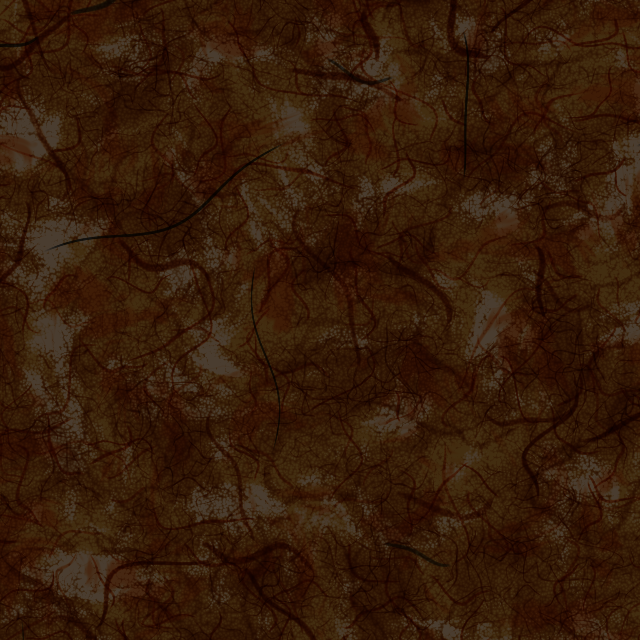
Write a Shadertoy shader that draws this texture.

```glsl
// Dark handmade paper: matted brown pulp with red, brown and black fibres.
// Layered sines give the clouds, cellular noise the grain, and bent strokes
// scattered on grids the fibres; all of them absorb light from a pale sheet.

vec4 random4(vec2 cell) {
    vec4 h = fract(cell.xyxy * vec4(0.1031, 0.1030, 0.0973, 0.1099));
    h += dot(h, h.wzxy + 33.33);
    return fract((h.xxyz + h.yzzw) * h.zywx);
}

// Warped, rotated sine octaves, roughly -0.8 to 0.8
float clouds(vec2 p) {
    float sum = 0.0, amp = 0.5;
    for (int i = 0; i < 6; i++) {
        p = mat2(0.8, 0.6, -0.6, 0.8) * p * 1.65 + 1.3;
        p += 0.7 * sin(p.yx * 0.8 + float(i));
        sum += amp * sin(p.x) * sin(p.y);
        amp *= 0.75;
    }
    return sum;
}

// Cellular noise: distance to the nearest scattered point
float grain(vec2 p) {
    vec2 cell = floor(p);
    float nearest = 2.0;
    for (int k = 0; k < 9; k++) {
        vec2 id = cell + vec2(k % 3 - 1, k / 3 - 1);
        nearest = min(nearest, length(p - id - random4(id).xy));
    }
    return nearest;
}

// One bent, tapered fibre per grid cell; core is the opaque part of its width
float fibres(vec2 p, float scale, float halfWidth, float bend, float share, float core, float seed) {
    p = p * scale + seed * vec2(7.31, 3.77);
    vec2 cell = floor(p);
    float pixel = scale / iResolution.y, sum = 0.0;
    for (int k = 0; k < 9; k++) {
        vec2 id = cell + vec2(k % 3 - 1, k / 3 - 1);
        vec4 place = random4(id + seed * 17.0);
        if (place.z > share) continue;
        vec4 shape = random4(id + seed * 17.0 + 91.7);
        float angle = 6.2832 * place.w;
        vec2 v = p - id - place.xy;
        v = mat2(cos(angle), sin(angle), -sin(angle), cos(angle)) * v;

        // Bend the axis twice and divide by the slope to keep an even width
        float wave = 4.0 * v.x + 6.2832 * shape.x;
        float along = v.x + bend * sin(3.0 * v.y + 6.2832 * shape.y);
        float ripple = 9.0 * along + 6.2832 * shape.z;
        float across = v.y + bend * (sin(wave) - sin(6.2832 * shape.x) + 0.3 * sin(ripple));
        float slope = bend * (4.0 * cos(wave) + 2.7 * cos(ripple));
        float dist = abs(across) / length(vec2(slope, 1.0));

        float reach = mix(0.3, 0.72, shape.w);
        float t = abs(along) / reach;
        float width = halfWidth * scale * mix(0.6, 1.2, shape.y) * (1.0 - 0.6 * t * t);
        float body = 1.0 - smoothstep(width * core, width + pixel * 0.6, dist);
        sum += body * (1.0 - smoothstep(0.8, 1.0, t)) * mix(0.5, 1.0, shape.z);
    }
    return sum;
}

void mainImage(out vec4 fragColor, in vec2 fragCoord) {
    vec2 uv = fragCoord / iResolution.y;

    // Pulp: brown thickness, reddish stain and speckled grain
    float pulp = clouds(uv * 9.0);
    float stain = clouds(uv * 13.0 + 40.0);
    float speckle = grain(uv * 210.0) - 0.45;
    float fleck = grain(uv * 85.0 + 30.0) - 0.45;
    float brown = 0.36 + 0.55 * pulp + 0.75 * speckle + 0.3 * fleck;
    float red = 0.45 * smoothstep(0.05, 0.65, stain);
    float black = 0.0;

    // Blurred fibres lying deep in the sheet
    for (int i = 0; i < 3; i++) {
        float n = float(i);
        brown += 0.5 * fibres(uv, 5.0 + 2.0 * n, 0.013 - 0.003 * n, 0.16, 0.6, 0.0, 1.0 + n);
    }

    // Fine curly hairs, denser where the pulp is thick
    float matted = clamp(0.75 + 0.7 * pulp, 0.3, 1.2);
    for (int i = 0; i < 7; i++) {
        float n = float(i);
        float hair = matted * fibres(uv, 8.0 + 2.2 * n, 0.0013, 0.22, 0.9, 0.1, 10.0 + n);
        brown += 0.7 * hair;
        red += 0.25 * hair * mod(n, 2.0);
    }

    // Red strands of middle size
    for (int i = 0; i < 4; i++) {
        float n = float(i);
        float strand = fibres(uv, 6.0 + 2.0 * n, 0.0026, 0.19, 0.5, 0.2, 20.0 + n);
        red += 0.75 * strand;
        brown += 0.45 * strand;
    }

    // Thick dark red roots
    for (int i = 0; i < 2; i++) {
        float n = float(i);
        float root = fibres(uv, 4.5 + 2.0 * n, 0.0065, 0.17, 0.35, 0.35, 30.0 + n);
        red += 0.5 * root;
        brown += 1.1 * root;
    }

    // Long black threads and a few stubby black slivers
    black += 1.6 * fibres(uv, 2.7, 0.0019, 0.07, 0.5, 0.5, 41.0);
    black += 1.4 * fibres(uv, 7.0, 0.0050, 0.10, 0.07, 0.4, 43.0);

    // Thin blue-grey patches where light comes through
    float thin = smoothstep(0.15, 0.7, clouds(uv * 11.0 + 75.0) - 0.4 * pulp - 0.5 * speckle);
    brown -= 0.3 * thin;

    vec3 light = mix(vec3(0.26, 0.175, 0.062), vec3(0.29, 0.24, 0.19), thin);
    vec3 absorbed = max(brown, 0.0) * vec3(0.5, 1.1, 2.2)
                  + red * vec3(0.12, 1.0, 2.2) + black * vec3(1.0, 0.9, 0.8);
    fragColor = vec4(light * exp(-absorbed), 1.0);
}
```
